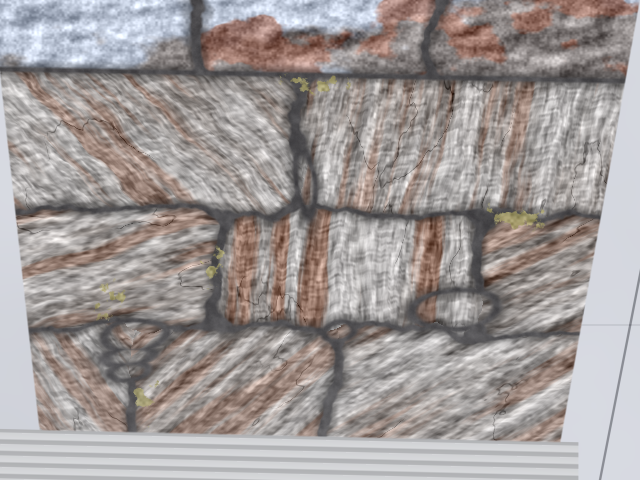
A Shadertoy shader for this texture:

```glsl
float hash(vec2 p) {
    vec3 q = fract(vec3(p.xyx) * 0.1031);
    q += dot(q, q.yzx + 33.33);
    return fract((q.x + q.y) * q.z);
}

float noise(vec2 p) {
    vec2 i = floor(p), f = fract(p);
    f = f * f * (3.0 - 2.0 * f);
    return mix(mix(hash(i), hash(i + vec2(1, 0)), f.x),
               mix(hash(i + vec2(0, 1)), hash(i + 1.0), f.x), f.y);
}

float fbm(vec2 p) {
    float sum = 0.0, gain = 0.52;
    for (int i = 0; i < 5; i++) {
        sum += gain * noise(p);
        p = mat2(1.6, 1.2, -1.2, 1.6) * p + 7.3;
        gain *= 0.5;
    }
    return sum;
}

vec2 turn(vec2 p, float a) {
    return vec2(cos(a) * p.x + sin(a) * p.y, cos(a) * p.y - sin(a) * p.x);
}

float roundBox(vec2 p, vec2 halfSize, float radius) {
    vec2 q = abs(p) - halfSize + radius;
    return length(max(q, 0.0)) + min(max(q.x, q.y), 0.0) - radius;
}

// Layered stone: x runs along the grain, y across it
vec3 layeredStone(vec2 p, float angle, float seed, float rustiness) {
    vec2 g = turn(p + 0.03 * fbm(p * 7.0 + seed), angle) + seed;
    vec2 lit = turn(vec2(-0.003, 0.005), angle);
    vec2 stretch = vec2(9, 30);
    float relief = fbm((g + lit) * stretch) - fbm((g - lit) * stretch);
    float bands = fbm(g * vec2(2.5, 32));
    float patches = smoothstep(0.35, 0.65, fbm(p * 5.0 + seed));
    vec3 col = mix(vec3(0.59, 0.565, 0.55), vec3(0.67, 0.66, 0.655), patches);
    col = mix(col, vec3(0.57, 0.43, 0.365), rustiness * smoothstep(0.5, 0.68, bands));
    col = mix(col, vec3(0.77, 0.76, 0.76), 0.6 * smoothstep(0.48, 0.3, bands));
    col += 0.9 * relief;
    col += 0.24 * (noise(g * vec2(45, 210)) - 0.5);
    col += 0.22 * (noise(p * vec2(70, 190) + 5.0 * bands) - 0.5);
    float crack = abs(fbm(g * vec2(5, 11) + 3.0) - 0.5);
    return col - 0.2 * smoothstep(0.012, 0.0, crack) * smoothstep(0.45, 0.6, noise(p * 9.0 + seed));
}

// Rough, bluish stone of the upper panel
vec3 roughStone(vec2 p, float id) {
    vec2 lit = vec2(-0.004, 0.007);
    vec2 q = p * vec2(13, 19);
    float relief = fbm(q + lit * 16.0) - fbm(q - lit * 16.0);
    float frost = fbm(p * vec2(6, 10) + 2.0) + 0.7 * (p.y - 0.92) + (id > 1.5 ? -0.14 : 0.07);
    vec3 col = mix(vec3(0.53, 0.505, 0.50), vec3(0.74, 0.78, 0.85), smoothstep(0.42, 0.56, frost));
    float rust = smoothstep(0.54, 0.62, fbm(p * vec2(8, 12) + 11.0)) * step(0.5, id);
    col = mix(col, vec3(0.60, 0.41, 0.35), 0.8 * rust);
    return col + 1.1 * relief + 0.16 * (noise(p * 190.0) - 0.5);
}

vec3 surroundings(vec2 p, float v) {
    vec3 col = mix(vec3(0.80, 0.81, 0.84), vec3(0.86, 0.87, 0.90), fbm(p * 1.5));
    float seam = abs(p.x - 1.25 - 0.195 * p.y);
    col -= 0.3 * smoothstep(0.004, 0.001, seam);
    col -= 0.06 * smoothstep(0.003, 0.001, abs(p.y - 0.323)) * step(1.1, p.x);
    // Slats along the bottom
    float slat = fract(v / 0.024);
    vec3 wood = vec3(0.87, 0.875, 0.885) - 0.16 * smoothstep(0.3, 0.12, abs(slat - 0.25));
    wood -= 0.05 * slat;
    return mix(col, wood, smoothstep(0.106, 0.103, v) * smoothstep(1.207, 1.203, p.x));
}

void mainImage(out vec4 fragColor, in vec2 fragCoord) {
    vec2 p = fragCoord / iResolution.y;
    float aa = 1.2 / iResolution.y;

    // Wall coordinates, narrowing towards the bottom
    float left = 0.094 - 0.111 * p.y, right = 1.153 + 0.18 * p.y;
    float width = right - left;
    float wallU = (p.x - left) / width;
    float wallV = p.y + 0.025 * wallU;
    vec2 wobble = vec2(fbm(p * 9.0), fbm(p * 9.0 + 40.0)) - 0.5;
    wobble *= 0.065 * smoothstep(0.0, 0.07, abs(wallV - 0.856));
    float u = wallU + wobble.x, v = wallV + wobble.y;

    // Courses: vertical span, joints and grain angles
    vec2 span = vec2(0.05, 0.328), joints = vec2(0.19, 0.56);
    vec3 angles = vec3(-0.9, 0.7, 0.5);
    float row = 3.0;
    if (v > 0.856) { row = 0.0; span = vec2(0.856, 1.1); joints = vec2(0.32, 0.69); }
    else if (v > 0.57) { row = 1.0; span = vec2(0.57, 0.856); joints = vec2(0.48, 1.1); angles = vec3(-0.8, 1.35, 0); }
    else if (v > 0.328) { row = 2.0; span = vec2(0.328, 0.57); joints = vec2(0.345, 0.803); angles = vec3(0.25, 1.52, 0.4); }
    float id = step(joints.x, u) + step(joints.y, u);
    vec2 ends = id < 0.5 ? vec2(-0.05, joints.x) : id < 1.5 ? joints : vec2(joints.y, 1.05);
    float angle = id < 0.5 ? angles.x : id < 1.5 ? angles.y : angles.z;
    vec2 local = vec2((u - 0.5 * (ends.x + ends.y)) * width, v - 0.5 * (span.x + span.y));
    vec2 halfSize = 0.5 * vec2((ends.y - ends.x) * width, span.y - span.x) - vec2(0.010, 0.005);
    float d = roundBox(local, halfSize, row < 0.5 ? 0.012 : 0.04);

    // Filler stones wedged in the joints: centre and radii
    vec4 fillers[6] = vec4[6](vec4(0.635, 0.618, 0.014, 0.052), vec4(0.946, 0.356, 0.078, 0.036),
        vec4(0.281, 0.302, 0.057, 0.028), vec4(0.271, 0.26, 0.037, 0.013),
        vec4(0.272, 0.229, 0.03, 0.014), vec4(0.707, 0.309, 0.024, 0.014));
    float filler = 1.0;
    for (int i = 0; i < 6; i++) {
        vec2 q = turn(p + 0.25 * wobble - fillers[i].xy, 0.12);
        filler = min(filler, (length(q / fillers[i].zw) - 1.0) * min(fillers[i].z, fillers[i].w));
    }
    d = min(max(d, 0.009 - filler), filler);

    // Stone faces over dark mortar
    float seed = row * 3.7 + id * 5.3;
    float rustiness = row == 2.0 && id == 1.0 ? 0.95 : 0.65;
    vec3 face = row < 0.5 ? roughStone(p, id) : layeredStone(p, angle, seed, rustiness);
    face *= mix(0.66, 1.0, smoothstep(0.0, -0.02, d));
    vec3 mortar = vec3(0.26, 0.255, 0.265) + 0.2 * (fbm(p * 60.0) - 0.4);
    vec3 wall = mix(mortar, face, smoothstep(0.001 + aa, -0.001 - aa, d));

    // Lichen tufts
    vec2 tufts[5] = vec2[5](vec2(0.65, 0.82), vec2(1.06, 0.55), vec2(0.30, 0.17),
        vec2(0.45, 0.45), vec2(0.23, 0.36));
    float lichen = 0.0;
    for (int i = 0; i < 5; i++) {
        vec2 q = (p - tufts[i]) * (i < 2 ? vec2(14, 32) : vec2(32, 18));
        lichen = max(lichen, exp(-dot(q, q)));
    }
    lichen = smoothstep(0.62, 0.72, 0.35 * lichen + 0.75 * fbm(p * 55.0)) * smoothstep(0.1, 0.3, lichen);
    wall = mix(wall, vec3(0.66, 0.63, 0.40) + 0.25 * (noise(p * 150.0) - 0.5), 0.8 * lichen);

    // Pale haze, then the wall edges
    wall = mix(wall, vec3(0.72, 0.72, 0.73), 0.04 + 0.12 * smoothstep(0.5, 0.1, p.y));
    float edge = min(min(p.x - left, right - p.x), wallV - 0.104);
    vec3 col = mix(surroundings(p, wallV), wall, smoothstep(-aa, aa, edge));
    fragColor = vec4(clamp(col, 0.0, 1.0), 1.0);
}
```
